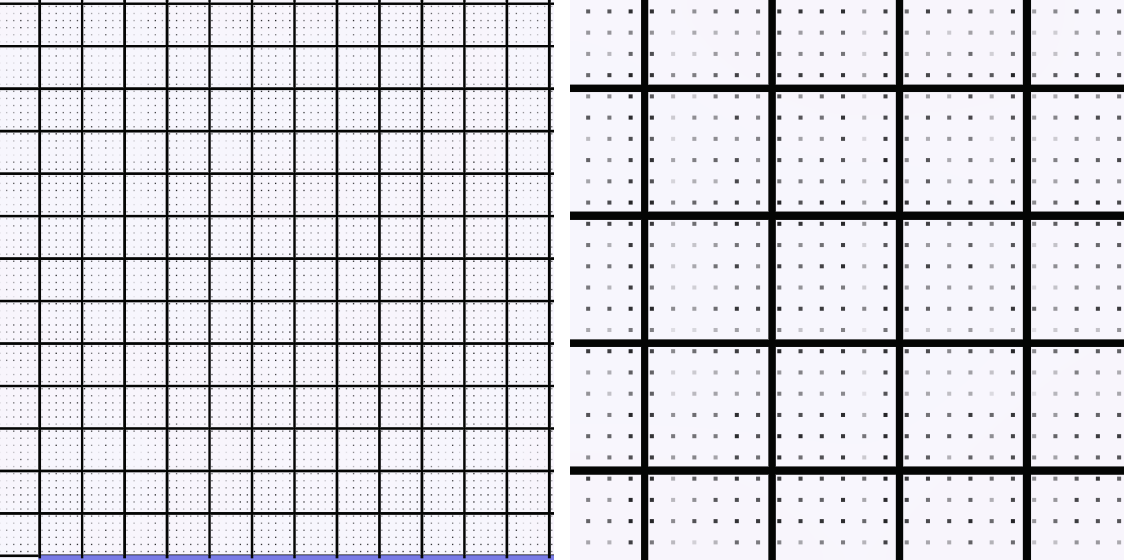
Left: the whole. Right: its middle third, enlarged.
A WebGL 1 fragment shader for this pattern:

```glsl
precision highp float;

uniform vec2 u_resolution;

// Lengths are fractions of the canvas height.
const vec2 GRID_ORIGIN = vec2(0.0708, 0.0073);
const float CELL = 0.07585;
const float LINE_HALF = 0.00235;
const float LINE_WOBBLE = 0.00025;

const float DOTS_PER_CELL = 6.0;
const vec2 DOT_CENTRE = vec2(0.34, 0.62);   // within one dot square
const float DOT_HALF = 0.0012;
const float DOT_FAINT = 0.10;
const float DOT_DARK = 0.95;

const float STRIP_TOP = 0.0085;
const float TICK_BOTTOM = 0.0030;

const vec3 PAPER = vec3(0.967, 0.967, 0.993);
const vec3 INK = vec3(0.015, 0.018, 0.015);
const vec3 DOT_INK = vec3(0.10, 0.10, 0.11);
const vec3 STRIP_BLUE = vec3(0.47, 0.48, 0.90);
const vec3 WARM_TINT = vec3(0.006, -0.006, -0.004);

float hash(vec2 p) {
  vec3 q = fract(vec3(p.xyx) * 0.1031);
  q += dot(q, q.yzx + 33.33);
  return fract((q.x + q.y) * q.z);
}

float valueNoise(vec2 p) {
  vec2 i = floor(p);
  vec2 f = smoothstep(0.0, 1.0, fract(p));
  float low = mix(hash(i), hash(i + vec2(1.0, 0.0)), f.x);
  float high = mix(hash(i + vec2(0.0, 1.0)), hash(i + vec2(1.0)), f.x);
  return mix(low, high, f.y);
}

// Antialiased coverage on each axis of a band about zero.
vec2 band(vec2 distance, vec2 halfWidth, float pixel) {
  return clamp((halfWidth - abs(distance)) / pixel + 0.5, 0.0, 1.0);
}

// Pin dots whose darkness varies by column, by row and singly.
float dotInk(vec2 p, float pixel) {
  float pitch = CELL / DOTS_PER_CELL;
  vec2 grid = p / pitch;
  vec2 id = floor(grid) + 40.0;
  vec2 cover = band((fract(grid) - DOT_CENTRE) * pitch, vec2(DOT_HALF), pixel);
  float column = hash(vec2(id.x, 7.0));
  float row = hash(vec2(19.0, id.y));
  float strength = 0.4 * column + 0.4 * row + 0.2 * hash(id);
  return cover.x * cover.y * mix(DOT_FAINT, DOT_DARK, smoothstep(0.1, 0.9, strength));
}

// Coverage of the vertical (x) and horizontal (y) rules.
vec2 ruleInk(vec2 p, float pixel) {
  vec2 nearest = floor(p / CELL + 0.5);
  vec2 wear = vec2(hash(vec2(nearest.x + 20.0, 3.0)), hash(vec2(5.0, nearest.y + 20.0)));
  vec2 halfWidth = LINE_HALF + LINE_WOBBLE * (2.0 * wear - 1.0);
  return band(p - nearest * CELL, halfWidth, pixel);
}

void main() {
  float pixel = 1.0 / u_resolution.y;
  vec2 uv = gl_FragCoord.xy * pixel;
  vec2 p = uv - GRID_ORIGIN;

  // Paper with a faint drifting tint
  vec3 colour = PAPER + WARM_TINT * valueNoise(uv * 6.0);

  // Dots, then rules
  colour = mix(colour, DOT_INK, dotInk(p, pixel));
  vec2 rules = ruleInk(p, pixel);
  // No vertical rule or dots below the last horizontal rule
  float below = clamp((-LINE_HALF - p.y) / pixel + 0.5, 0.0, 1.0);
  colour = mix(colour, INK, max(rules.x, rules.y));
  colour = mix(colour, PAPER, below);

  // Blue strip along the foot, with short ticks at the vertical rules
  float inStrip = clamp((STRIP_TOP - uv.y) / pixel + 0.5, 0.0, 1.0)
                * clamp((p.x + LINE_HALF) / pixel + 0.5, 0.0, 1.0);
  float tick = rules.x * clamp((uv.y - TICK_BOTTOM) / pixel + 0.5, 0.0, 1.0);
  colour = mix(colour, mix(STRIP_BLUE, INK, tick), inStrip);

  gl_FragColor = vec4(colour, 1.0);
}
```
